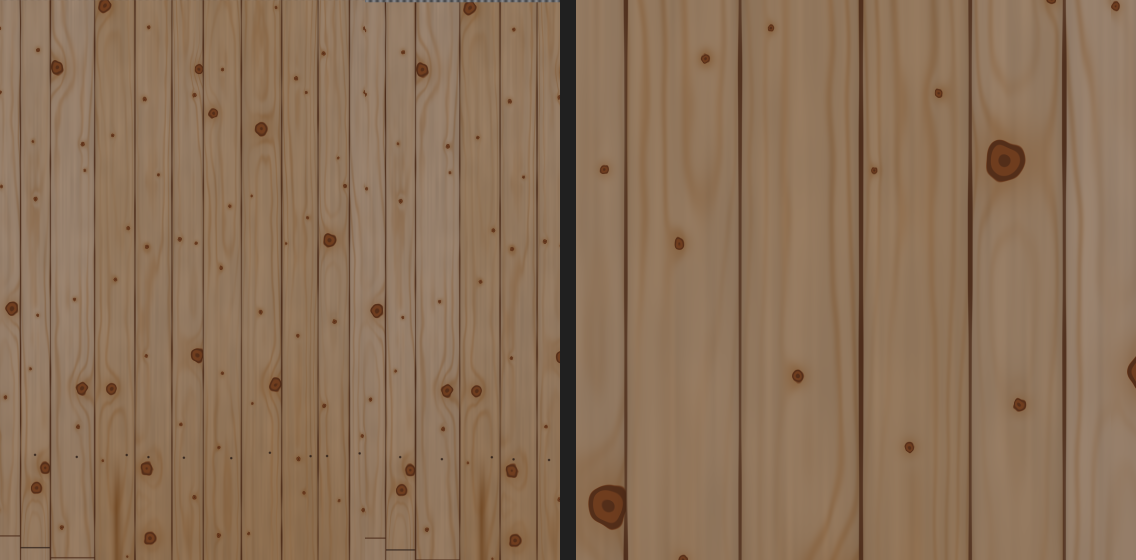
Left: the whole. Right: its middle third, enlarged.
Reproduce this texture procedurally as a Shadertoy shader.

```glsl
// Draws a wall of upright pine planks with grain, knots, nails, seams and a repeating layout.

const float PERIOD = 0.652;      // width of one run of ten planks
const float COPY_DROP = 0.004;   // each further run hangs slightly lower
const int PLANKS = 10;
const float SEAMS[11] = float[11](0.0365, 0.090, 0.169, 0.241, 0.307, 0.363,
                                  0.431, 0.503, 0.568, 0.624, 0.6885);

const vec3 TAN = vec3(0.57, 0.46, 0.35);
const vec3 PALE = vec3(0.59, 0.50, 0.42);
const vec3 HONEY = vec3(0.54, 0.41, 0.28);
const vec3 AMBER = vec3(0.50, 0.33, 0.17);
const vec3 RUST = vec3(0.43, 0.23, 0.11);
const vec3 BARK = vec3(0.29, 0.16, 0.09);
const vec3 NAIL = vec3(0.15, 0.10, 0.08);

float hash(vec2 p) {
    vec3 q = fract(vec3(p.xyx) * 0.1031);
    q += dot(q, q.yzx + 33.33);
    return fract((q.x + q.y) * q.z);
}

float noise(vec2 p) {
    vec2 i = floor(p), f = fract(p);
    f = f * f * (3.0 - 2.0 * f);
    return mix(mix(hash(i), hash(i + vec2(1, 0)), f.x),
               mix(hash(i + vec2(0, 1)), hash(i + vec2(1, 1)), f.x), f.y);
}

// Coverage of a shape from its signed distance
float fill(float d, float aa) {
    return 1.0 - smoothstep(-aa, aa, d);
}

// Scattered knots of one plank: x disc, y dark rim, z halo, w grain bend
vec4 knots(vec2 p, float id, float left, float right, float aa) {
    vec4 sum = vec4(0.0);
    for (int k = 0; k < 7; k++) {
        vec2 seed = vec2(id * 5.7 + 2.0, float(k) * 3.3 + 11.0);
        vec2 center = vec2(mix(left, right, 0.12 + 0.76 * hash(seed)),
                           (float(k) + hash(seed + 17.0)) / 7.0);
        float size = hash(seed + 41.0);
        float r = size > 0.83 ? mix(0.008, 0.012, hash(seed + 5.0)) : mix(0.0018, 0.0042, size);
        vec2 q = (p - center) * vec2(1.0, 0.9);
        float d = length(q) + r * 0.35 * (noise(q / r * 1.4 + seed) - 0.5);
        float disc = fill(d - r, aa);
        float rim = max(fill(abs(d - r * 0.85) - r * 0.12, aa), fill(d - r * 0.3, aa));
        float halo = exp(-dot(q, q) / (r * r * 4.0));
        float bend = exp(-dot(q * vec2(1.0, 0.45), q) / (r * r * 5.0)) * min(r * 170.0, 1.8);
        sum = max(sum, vec4(disc, rim * disc, halo, bend));
    }
    return sum;
}

// Contour lines of a stretched field give arches and long ovals
float growthRings(float u, float y, float id, float bend) {
    float field = 2.6 * noise(vec2(u * 0.8 + id * 7.3, y * 4.0 + id * 3.1))
                + 1.9 * u * u + 0.25 * noise(vec2(u * 5.0 + id, y * 28.0)) + bend;
    return pow(0.5 + 0.5 * sin(6.2832 * field), 3.0);
}

vec3 wood(vec2 p, float u, float id, float bend) {
    float edgeOfRun = id < 2.0 || id > 8.0 ? 0.75 : 0.0;
    float paleness = edgeOfRun + 0.45 * hash(vec2(id, 8.0)) + 0.5 * (noise(p * vec2(9.0, 5.0)) - 0.5);
    vec3 color = mix(TAN, PALE, clamp(paleness, 0.0, 1.0));
    color = mix(color, HONEY, 0.6 * smoothstep(0.5, 0.0, p.y) * (1.0 - 0.5 * edgeOfRun));
    float patchy = smoothstep(0.2, 0.8, noise(vec2(id * 9.1 + u, p.y * 5.0)));
    color = mix(color, AMBER, growthRings(u, p.y, id, bend) * mix(0.10, 0.36, patchy));
    float fiber = noise(p * vec2(330.0, 9.0)) + noise(p * vec2(150.0, 4.0)) - 1.0;
    float mottle = noise(p * vec2(60.0, 30.0)) - 0.5;
    return color * (1.0 + 0.045 * fiber + 0.03 * mottle);
}

void mainImage(out vec4 fragColor, in vec2 fragCoord) {
    vec2 canvas = fragCoord / iResolution.xy;
    float aa = 0.8 / iResolution.y;

    // Fold the canvas into one run and find the plank
    float run = floor(canvas.x / PERIOD);
    vec2 p = vec2(canvas.x - run * PERIOD, canvas.y + run * COPY_DROP);
    if (p.x < SEAMS[0]) p.x += PERIOD;
    int plank = 0;
    for (int i = 1; i < PLANKS; i++) if (p.x >= SEAMS[i]) plank = i;
    float id = float(plank), left = SEAMS[plank], right = SEAMS[plank + 1];
    float u = 2.0 * (p.x - left) / (right - left) - 1.0;

    // Wood and knots
    vec4 knot = knots(p, id, left, right, aa);
    vec3 color = wood(p, u, id, knot.w);
    color = mix(color, AMBER, 0.45 * knot.z);
    color = mix(color, RUST, 0.95 * knot.x);
    color = mix(color, BARK, 0.75 * knot.y);

    // Resin streak running down one plank
    float streak = exp(-pow((p.x - 0.209) / 0.008, 2.0)) * smoothstep(0.21, 0.10, p.y);
    color = mix(color, vec3(0.40, 0.23, 0.08), 0.7 * streak * (0.7 + 0.3 * noise(p * vec2(250.0, 12.0))));

    // One nail per plank along a low row
    vec2 nail = vec2(mix(left, right, 0.2 + 0.6 * hash(vec2(id, 61.0))), 0.18 + 0.012 * hash(vec2(id, 73.0)));
    color = mix(color, NAIL, 0.85 * fill(length(p - nail) - 0.002, aa));

    // Sawn ends near the bottom of three planks
    float endY = plank == 0 ? 0.022 : plank == 1 ? 0.004 : p.x > PERIOD ? 0.043 : -1.0;
    color = mix(color, PALE, 0.4 * fill(p.y - endY, aa));
    color = mix(color, plank == 0 ? NAIL : BARK, 0.8 * fill(abs(p.y - endY) - 0.0011, aa));

    // Seams with uneven darkness and width
    float seamDist = min(p.x - left, right - p.x);
    float wear = noise(vec2(p.x < 0.5 * (left + right) ? left * 90.0 : right * 90.0, p.y * 24.0));
    color *= 1.0 - 0.10 * exp(-seamDist / 0.003);
    color = mix(color, BARK, (0.65 + 0.3 * wear) * fill(seamDist - mix(0.0007, 0.0015, wear), aa));

    // Ribbed grey sheet showing above the lowered run
    vec3 sheet = vec3(0.48, 0.48, 0.49) * (0.85 + 0.25 * sin(canvas.x * 520.0));
    color = mix(sheet, color, fill(p.y - 1.0, aa));
    fragColor = vec4(color, 1.0);
}
```
